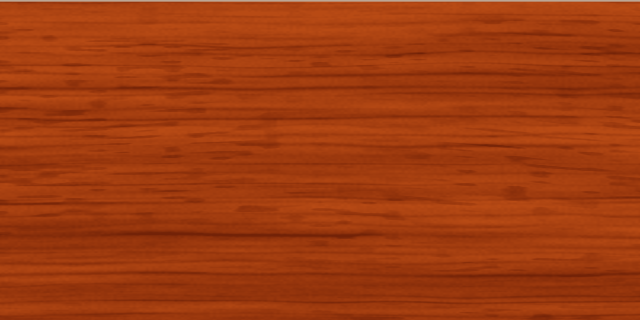
Give the GLSL for this texture, as a WebGL 1 fragment shader.

```glsl
precision highp float;

uniform vec2 u_resolution;

const vec3 DARK_WOOD = vec3(0.45, 0.135, 0.028);
const vec3 MID_WOOD = vec3(0.59, 0.208, 0.047);
const vec3 LIGHT_WOOD = vec3(0.72, 0.290, 0.080);
const vec3 EDGE_COLOR = vec3(0.74, 0.65, 0.58);

const float BASE_TONE = 0.71;
const float BAND_GAIN = 0.46;
const float STREAK_GAIN = 0.42;
const float FIBER_GAIN = 0.25;
const float LINE_GAIN = 0.44;
const float PORE_GAIN = 0.30;
const float GRAIN_GAIN = 0.12;

const float LINE_ROWS = 32.0;
const float WAVE_HEIGHT = 0.014;
const float PORE_SLANT = 0.07;
const float EDGE_WIDTH = 0.005;

float hash(vec2 cell) {
  vec3 q = fract(vec3(cell.xyx) * vec3(0.1031, 0.1030, 0.0973));
  q += dot(q, q.yzx + 33.33);
  return fract((q.x + q.y) * q.z);
}

float noise(vec2 p) {
  vec2 cell = floor(p);
  vec2 f = fract(p);
  f = f * f * (3.0 - 2.0 * f);
  float low = mix(hash(cell), hash(cell + vec2(1.0, 0.0)), f.x);
  float high = mix(hash(cell + vec2(0.0, 1.0)), hash(cell + 1.0), f.x);
  return mix(low, high, f.y);
}

// Noise centred on zero, with its own offset per layer
float layer(vec2 p, vec2 scale, float seed) {
  return noise(p * scale + seed) - 0.5;
}

// Long dark lines at uneven heights, fading in and out along the grain
float grainLines(vec2 p) {
  float y = p.y * LINE_ROWS;
  float row = floor(y);
  float ink = 0.0;
  for (int i = -1; i <= 1; i++) {
    float id = row + float(i);
    float center = id + 0.2 + 0.6 * hash(vec2(id, 7.0));
    center += 0.3 * layer(vec2(p.x, id), vec2(4.0, 1.0), 41.0);
    float width = mix(0.08, 0.20, hash(vec2(id, 19.0)));
    float fade = smoothstep(0.1, 0.75, noise(vec2(p.x * 2.6 + id * 3.7, id)));
    float strength = mix(0.35, 1.0, hash(vec2(id, 29.0))) * mix(0.3, 1.0, fade);
    float d = (y - center) / width;
    ink = max(ink, strength * exp(-d * d));
  }
  return ink;
}

// Short slanted pores gathered in patches
float pores(vec2 p) {
  float lean = PORE_SLANT * layer(p, vec2(0.9, 5.0), 63.0);
  vec2 q = vec2(p.x, p.y + lean);
  float dashes = smoothstep(0.60, 0.88, noise(q * vec2(13.0, 105.0) + 71.0));
  float patches = smoothstep(0.35, 0.75, noise(p * vec2(1.8, 11.0) + 83.0));
  return dashes * mix(0.3, 1.0, patches);
}

vec3 woodColor(float tone) {
  vec3 lower = mix(DARK_WOOD, MID_WOOD, clamp(tone * 2.0, 0.0, 1.0));
  return mix(lower, LIGHT_WOOD, clamp(tone * 2.0 - 1.0, 0.0, 1.0));
}

void main() {
  vec2 p = gl_FragCoord.xy / u_resolution.y;

  // Gentle waviness of the grain
  vec2 q = p;
  q.y += WAVE_HEIGHT * layer(p, vec2(1.3, 3.5), 11.0);
  q.y += 0.3 * WAVE_HEIGHT * layer(p, vec2(5.0, 12.0), 17.0);

  // Broad bands, streaks, fibres and fine grain
  float tone = BASE_TONE;
  tone += BAND_GAIN * layer(q, vec2(0.45, 8.0), 3.0);
  tone += STREAK_GAIN * layer(q, vec2(0.8, 30.0), 23.0);
  tone += FIBER_GAIN * layer(q, vec2(4.0, 80.0), 37.0);
  tone += GRAIN_GAIN * layer(p, vec2(100.0, 170.0), 53.0);
  tone -= LINE_GAIN * grainLines(q);
  tone -= PORE_GAIN * pores(q);
  vec3 color = woodColor(tone);

  // Thin pale strip along the top
  float pixel = 1.0 / u_resolution.y;
  float edge = smoothstep(-0.5 * pixel, 0.5 * pixel, p.y - 1.0 + EDGE_WIDTH);
  gl_FragColor = vec4(mix(color, EDGE_COLOR, edge), 1.0);
}
```
